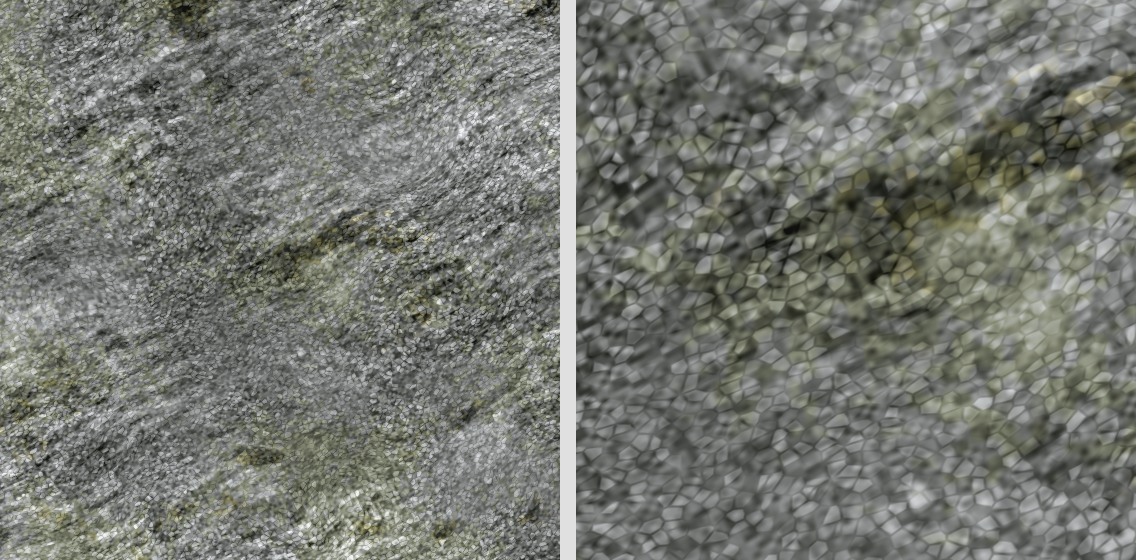
Left: the whole. Right: its middle third, enlarged.
Write a Shadertoy shader that draws this texture.

```glsl
// Weathered grey rock: faint cloudy patches, slanted bedding streaks and crisp
// gritty flakes, tinted by moss and ochre, with pale lichen and dark pits.
// Layers are value noise and cell noise in plain or bedding-aligned coordinates.

const vec3 SHADOW_STONE = vec3(0.292, 0.300, 0.287);
const vec3 PALE_STONE   = vec3(0.725, 0.735, 0.740);
const vec3 MOSS_TINT    = vec3(0.995, 1.01, 0.865);
const vec3 OCHRE_TINT   = vec3(1.06, 1.00, 0.74);
const float BEDDING_ANGLE = 0.50;
const float MEAN_TONE = 0.45;

float hash(vec2 p) {
    return fract(sin(dot(p, vec2(127.1, 311.7))) * 43758.5453);
}

float noise(vec2 p) {
    vec2 cell = floor(p);
    vec2 f = fract(p);
    f = f * f * (3.0 - 2.0 * f);
    float low  = mix(hash(cell), hash(cell + vec2(1.0, 0.0)), f.x);
    float high = mix(hash(cell + vec2(0.0, 1.0)), hash(cell + vec2(1.0)), f.x);
    return mix(low, high, f.y);
}

// Layered noise with a mean near one half.
float fbm(vec2 p, int octaves) {
    float sum = 0.0, weight = 0.5, total = 0.0;
    for (int i = 0; i < octaves; i++) {
        sum += weight * noise(p);
        total += weight;
        weight *= 0.5;
        p = mat2(1.6, 1.2, -1.2, 1.6) * p + 17.3;
    }
    return sum / total;
}

// Coordinates along and across the bedding, gently bent.
vec2 beddingSpace(vec2 p, float angle) {
    float c = cos(angle), s = sin(angle);
    vec2 q = vec2(c * p.x + s * p.y, c * p.y - s * p.x);
    q.y += 0.07 * (fbm(p * 4.0 + 31.0, 2) - 0.5);
    return q;
}

// Angular flakes of random brightness with dark gaps, centred on zero.
float flakes(vec2 p) {
    vec2 home = floor(p);
    float nearest = 9.0, second = 9.0, shade = 0.0;
    for (int y = -1; y <= 1; y++) {
        for (int x = -1; x <= 1; x++) {
            vec2 cell = home + vec2(x, y);
            vec2 centre = cell + vec2(hash(cell + 3.1), hash(cell + 8.7));
            float d = length(p - centre);
            if (d < nearest) {
                second = nearest;
                nearest = d;
                shade = hash(cell + 21.3);
            } else {
                second = min(second, d);
            }
        }
    }
    float gap = 1.0 - smoothstep(0.0, 0.32, second - nearest);
    return (shade - 0.5) * (1.0 - gap) + 0.45 * (0.28 - gap);
}

// Scattered ragged lichen spots, one candidate per cell.
float lichenSpots(vec2 p, float density, float rarity) {
    vec2 ragged = p * density + 0.24 * vec2(noise(p * 70.0), noise(p * 70.0 + 40.0));
    vec2 home = floor(ragged);
    float cover = 0.0;
    for (int y = -1; y <= 1; y++) {
        for (int x = -1; x <= 1; x++) {
            vec2 cell = home + vec2(x, y);
            vec2 centre = cell + vec2(hash(cell + 3.1), hash(cell + 8.7));
            float radius = mix(0.10, 0.28, hash(cell + 5.9));
            float present = step(rarity, hash(cell + 12.4));
            float spot = 1.0 - smoothstep(radius * 0.6, radius, length(ragged - centre));
            cover = max(cover, present * spot);
        }
    }
    return cover;
}

void mainImage(out vec4 fragColor, in vec2 fragCoord) {
    vec2 p = fragCoord / iResolution.y;
    vec2 q = beddingSpace(p, BEDDING_ANGLE);

    // Broad patches and the places where bedding or rough grit shows.
    float patches = fbm(p * 5.0 + 2.0, 5) - 0.5;
    float bedded = smoothstep(0.38, 0.62, fbm(p * 3.5 + 60.0, 3));
    float rough = mix(0.80, 1.25, smoothstep(0.35, 0.65, fbm(p * 7.0 + 75.0, 3)));
    float streaks = fbm(q * vec2(17.0, 75.0), 3) - 0.5;

    // Crisp grain in two sizes.
    float fine = noise(q * vec2(195.0, 250.0) + 7.0) - 0.5;
    float grain = 0.72 * fine + 0.52 * flakes(q * vec2(92.0, 130.0));

    float tone = MEAN_TONE + 0.62 * patches + rough * grain;
    tone += mix(0.25, 0.95, bedded) * streaks;

    // Short dark and bright dashes follow the bedding.
    float dash = noise(q * vec2(34.0, 112.0) + 90.0);
    tone -= 0.32 * bedded * smoothstep(0.72, 0.88, dash);
    tone += 0.32 * bedded * (1.0 - smoothstep(0.12, 0.28, dash));

    // Crusty pale lichen and dark pits.
    float crust = smoothstep(0.56, 0.72, fbm(p * 5.0 + 120.0, 5));
    tone += crust * (0.17 + 0.5 * (noise(p * 130.0 + 50.0) - 0.5));
    float spots = lichenSpots(p, 20.0, 0.93);
    tone = mix(tone, 0.95 + 0.8 * grain, 0.8 * spots);
    float decay = fbm(q * vec2(8.0, 12.0) + 200.0, 5);
    tone -= 0.40 * smoothstep(0.67, 0.76, decay);

    // Moss and ochre stain the darker stone in broken patches.
    float mossField = fbm(p * 6.0 + 150.0, 5) + 0.40 * (noise(p * 110.0) - 0.5);
    float moss = smoothstep(0.44, 0.66, mossField) * (1.0 - 0.7 * smoothstep(0.5, 1.0, tone));
    float ochre = smoothstep(0.62, 0.72, decay) * smoothstep(0.45, 0.75, noise(p * 105.0 + 25.0));
    vec3 colour = mix(SHADOW_STONE, PALE_STONE, tone);
    colour *= mix(vec3(1.0), MOSS_TINT, moss);
    colour *= mix(vec3(1.0), OCHRE_TINT, 0.7 * ochre);

    fragColor = vec4(clamp(colour, 0.06, 0.95), 1.0);
}
```
